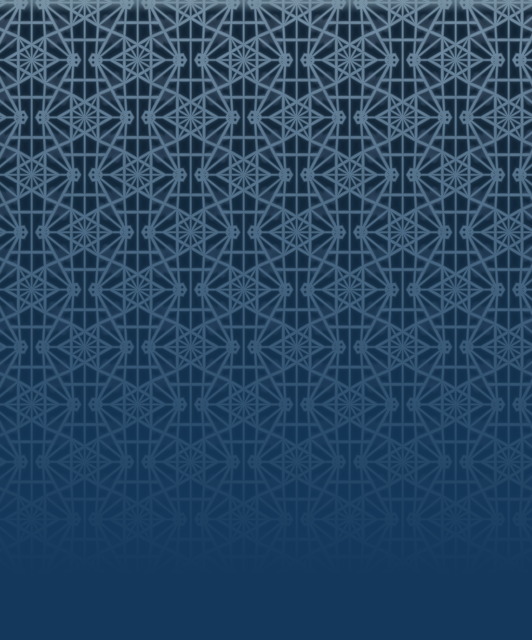
Give the GLSL for this pattern, as a Shadertoy shader.

```glsl
// Pale blue lattice of twelve-spoked hexagram stars, fading down into plain navy.

// Lengths in the pattern are in star radii
const float STARS_PER_HEIGHT = 24.0;            // star radii per canvas height
const vec2  STAR_ORIGIN = vec2(0.0495, 0.9063); // one star, in canvas heights
const vec2  HALF_CELL = vec2(1.9875, 2.153);    // step to the diagonal neighbour
const float STROKE = 0.055;                     // half width of the strips
const float FINE_STROKE = 0.036;
const float KNOT_X = 1.57;
const float KNOT_RADIUS = 0.25;
const float FADE_START = 0.10;
const float HAZE_HEIGHT = 0.022;
const vec3  NAVY = vec3(0.075, 0.220, 0.360);
const vec3  HOLE = vec3(0.055, 0.130, 0.195);
const vec3  STRIP = vec3(0.450, 0.550, 0.630);
const vec3  SHADOW_STRIP = vec3(0.215, 0.275, 0.350);
const vec3  HAZE = vec3(0.490, 0.590, 0.650);

float segment(vec2 p, vec2 a, vec2 b) {
    vec2 d = b - a;
    return length(p - a - d * clamp(dot(p - a, d) / dot(d, d), 0.0, 1.0));
}

vec2 gradientAt(vec2 cell) {
    float angle = 6.2832 * fract(sin(dot(cell, vec2(127.1, 311.7))) * 4375.85);
    return vec2(cos(angle), sin(angle));
}

float gradientNoise(vec2 p) {
    vec2 i = floor(p), f = fract(p), u = f * f * (3.0 - 2.0 * f);
    vec2 e = vec2(1.0, 0.0);
    float low = mix(dot(gradientAt(i), f), dot(gradientAt(i + e), f - e), u.x);
    float high = mix(dot(gradientAt(i + e.yx), f - e.yx), dot(gradientAt(i + 1.0), f - 1.0), u.x);
    return mix(low, high, u.y);
}

// Strips belonging to the star at the origin, in the first quadrant
float starStrips(vec2 p) {
    vec2 tip = vec2(0.5, 0.866);
    vec2 knot = vec2(KNOT_X, 0.0);

    // Hexagram edges, two of them running on to the neighbouring star
    float d = segment(p, vec2(0.5, 0.0), tip);
    d = min(d, segment(p, vec2(1.0, 0.0), vec2(0.0, 0.577)));
    d = min(d, segment(p, vec2(0.0, 0.577), tip));
    d = min(d, segment(p, tip, HALF_CELL - tip));
    d = min(d, segment(p, tip, vec2(0.42, HALF_CELL.y)) + 0.012);

    // Long diagonals, cross bars and ties to the knots
    d = min(d, segment(p, knot, HALF_CELL - knot));
    d = min(d, segment(p, vec2(0.0, 1.4), vec2(0.8, 1.4)));
    d = min(d, segment(p, tip, knot) + 0.015);
    d -= STROKE;

    // Spokes; the upright one runs the whole height
    float spokes = min(p.x, segment(p, vec2(0.0), knot));
    spokes = min(spokes, segment(p, vec2(0.0), tip));
    spokes = min(spokes, segment(p, vec2(0.0), vec2(0.5, 0.289)));
    d = min(d, spokes - FINE_STROKE);

    // Knot pierced by small holes
    vec2 k = abs(p - knot);
    float disc = max(k.x * 0.866 + k.y * 0.5, k.y) - KNOT_RADIUS;
    float pierced = max(disc, 0.045 - length(k - vec2(0.10, 0.09)));
    return min(d, pierced);
}

// Wide dim strips lying behind, near the middle between two stars
float shadowStrips(vec2 p) {
    float d = segment(p, vec2(0.62, 0.95), vec2(1.30, 0.70));
    d = min(d, segment(p, vec2(0.80, 0.60), vec2(1.25, 1.45)));
    return d - 0.13;
}

void mainImage(out vec4 fragColor, in vec2 fragCoord) {
    vec2 uv = fragCoord / iResolution.y;
    float pixel = STARS_PER_HEIGHT / iResolution.y;

    // Fold the plane to a quarter cell with a star at two opposite corners
    vec2 p = (uv - STAR_ORIGIN) * STARS_PER_HEIGHT;
    vec2 q = abs(mod(p + HALF_CELL, 2.0 * HALF_CELL) - HALF_CELL);
    vec2 opposite = HALF_CELL - q;
    float front = min(starStrips(q), starStrips(opposite));
    float back = min(shadowStrips(q), shadowStrips(opposite));

    // Colours settle into navy towards the bottom
    float fade = clamp((uv.y - FADE_START) / (1.0 - FADE_START), 0.0, 1.0);
    float grain = gradientNoise(p * 2.3);
    vec3 color = mix(NAVY, HOLE, smoothstep(0.0, 0.85, fade));
    vec3 shadow = mix(NAVY, SHADOW_STRIP, fade);
    float shadowCover = 1.0 - smoothstep(-0.06, 0.09, back);
    color = mix(color, shadow, shadowCover * (0.65 + 0.5 * grain));

    // Soft edge glow, then the strips
    vec3 strip = mix(NAVY, STRIP, fade) * (1.0 + 0.08 * grain * fade);
    color = mix(color, strip, 0.22 * exp(-max(front, 0.0) * 12.0));
    color = mix(color, strip, 1.0 - smoothstep(-pixel, pixel, front));

    // Pale haze along the top edge
    float haze = smoothstep(1.0 - HAZE_HEIGHT, 1.0, uv.y);
    color = mix(color, HAZE, 0.65 * haze);
    fragColor = vec4(color, 1.0);
}
```
